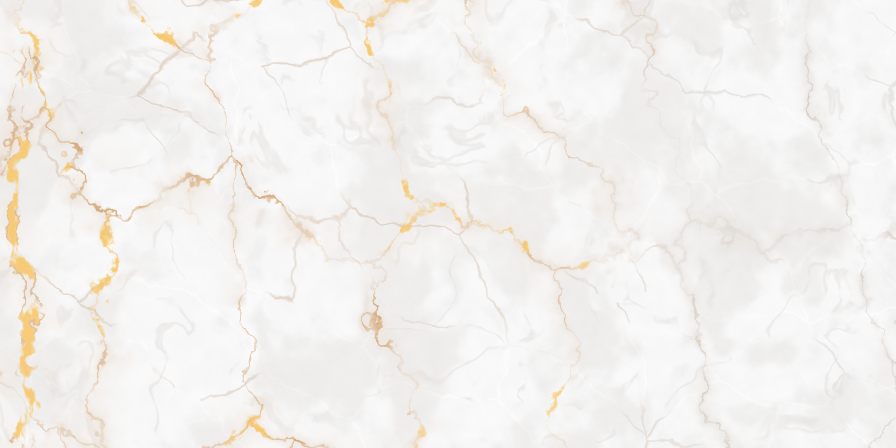
Reproduce this texture procedurally as a Shadertoy shader.

```glsl
#define CELL_SCALE vec2(2.9, 1.9)
#define WARP 0.26
#define JAG 0.085
#define VEIN_WIDTH 0.0011
#define WHITE vec3(0.972, 0.972, 0.973)
#define CLOUD vec3(0.936, 0.932, 0.928)
#define BEIGE vec3(0.925, 0.88, 0.835)
#define GREY vec3(0.83, 0.81, 0.79)
#define BROWN vec3(0.79, 0.59, 0.40)
#define GOLD vec3(0.97, 0.77, 0.39)

float hash(vec2 p) {
    vec3 q = fract(p.xyx * 0.1031);
    q += dot(q, q.yzx + 33.33);
    return fract((q.x + q.y) * q.z);
}

vec2 cellPoint(vec2 cell) {
    return 0.1 + 0.8 * vec2(hash(cell + 7.3), hash(cell + 51.7));
}

float noise(vec2 p) {
    vec2 i = floor(p), f = fract(p);
    f = f * f * (3.0 - 2.0 * f);
    return mix(mix(hash(i), hash(i + vec2(1, 0)), f.x),
               mix(hash(i + vec2(0, 1)), hash(i + vec2(1, 1)), f.x), f.y);
}

float fbm(vec2 p) {
    float sum = 0.0, amp = 0.516;
    for (int i = 0; i < 5; i++) {
        sum += amp * noise(p);
        p = mat2(1.6, 1.2, -1.2, 1.6) * p + 19.7;
        amp *= 0.5;
    }
    return sum;
}

vec2 fbm2(vec2 p) {
    return vec2(fbm(p), fbm(p + 43.1)) - 0.5;
}

// x: distance to the nearest cell border, y: random value of that border
vec2 cellBorder(vec2 p) {
    vec2 base = floor(p), f = fract(p), nearCell, nearVec;
    float best = 9.0;
    for (int y = -1; y <= 1; y++)
    for (int x = -1; x <= 1; x++) {
        vec2 g = vec2(x, y), r = g + cellPoint(base + g) - f;
        if (dot(r, r) < best) { best = dot(r, r); nearCell = g; nearVec = r; }
    }
    vec2 border = vec2(9.0, 0.0);
    for (int y = -2; y <= 2; y++)
    for (int x = -2; x <= 2; x++) {
        vec2 g = nearCell + vec2(x, y), r = g + cellPoint(base + g) - f;
        vec2 across = r - nearVec;
        if (dot(across, across) < 1e-5) continue;
        float d = dot(0.5 * (nearVec + r), normalize(across));
        if (d < border.x) border = vec2(d, hash(2.0 * base + nearCell + g + 90.0));
    }
    return border;
}

float stroke(float d, float width, float soft) {
    return 1.0 - smoothstep(width, width + soft, d);
}

void mainImage(out vec4 fragColor, in vec2 fragCoord) {
    vec2 p = fragCoord / iResolution.y;
    float px = 1.0 / iResolution.y;
    vec2 bend = fbm2(p * 2.6 + 3.0), jag = fbm2(p * 21.0);
    vec2 q = p + WARP * bend + JAG * jag;
    float leftness = 1.0 - smoothstep(1.2, 1.6, p.x);
    float stain = fbm(p * 14.0 + 5.0);
    float speck = fbm(p * 34.0 + 9.0);

    // milky ground: mottled clouds and faint grain
    float clouds = 0.62 * fbm(p * vec2(5.5, 4.5) + 2.0 * bend + 8.0) + 0.38 * stain;
    vec3 col = mix(CLOUD, WHITE, smoothstep(0.37, 0.53, clouds));
    col += 0.025 * (speck - 0.5);

    // smoky filaments
    float ridge = abs(fbm(p * vec2(6.0, 4.5) + 3.0 * bend + 64.0) - 0.5);
    float smoke = stroke(ridge, 0.0, 0.035) * smoothstep(0.42, 0.6, stain);
    col = mix(col, GREY, 0.3 * smoke);

    // hairline cracks, grey and translucent white
    vec2 slanted = mat2(0.8, 0.6, -0.6, 0.8) * (p + 0.14 * bend + 0.04 * jag);
    vec2 crack = cellBorder(slanted * vec2(3.4, 6.0) + 30.0);
    float crackLine = stroke(crack.x / 4.6, 0.0002, 0.0025 + px);
    float crackFade = smoothstep(0.42, 0.62, fbm(p * 6.0 + 60.0));
    vec3 crackColor = mix(GREY, BROWN, 0.6 * leftness * crack.y);
    col = mix(col, crackColor, 0.45 * crackLine * crackFade * step(0.3, crack.y));
    col += 0.014 * crackLine * (1.0 - crackFade);

    // main veins: stained halo, broken brown line, gold flecks
    vec2 vein = cellBorder(q * CELL_SCALE + vec2(q.y * 0.8, 0.0) + 12.0);
    float d = vein.x / 2.3;
    float presence = smoothstep(0.38, 0.6, fbm(p * 5.0 + 21.0)) * mix(0.4, 1.0, vein.y);
    float rich = smoothstep(0.50, 0.66, fbm(p * vec2(9.0, 6.0) + 77.0)) * leftness;
    float halo = exp(-d * 42.0) * smoothstep(0.38, 0.62, stain);
    col = mix(col, mix(CLOUD - 0.05, BEIGE, 0.35 + 0.6 * leftness), 0.8 * halo);
    float line = stroke(d, VEIN_WIDTH * 2.0 * stain, 0.0022 + px);
    float broken = smoothstep(0.34, 0.56, speck);
    vec3 lineColor = mix(GREY, mix(BROWN, GOLD, 0.15 + 0.7 * rich), 0.15 + 0.85 * leftness);
    col = mix(col, lineColor, line * (0.12 + 0.7 * presence * mix(0.4, 1.0, broken)));
    float fleck = stroke(d, 0.014 * rich * stain, 0.009) * rich;
    col = mix(col, GOLD, 0.85 * fleck * smoothstep(0.48, 0.6, speck));

    // upright broken gold seam near the left side
    float axis = 0.05 + 0.014 * sin(p.y * 9.0) + 0.06 * bend.x + 0.09 * jag.x;
    float seam = abs(p.x - axis);
    float flakes = fbm(p * vec2(34.0, 12.0) + 31.0);
    col = mix(col, BEIGE, 0.6 * exp(-seam * 26.0) * smoothstep(0.34, 0.6, stain));
    float rim = stroke(abs(seam - 0.012), 0.0003, 0.0025 + px);
    col = mix(col, BROWN, 0.55 * rim * smoothstep(0.42, 0.56, stain));
    col = mix(col, GOLD, 0.85 * stroke(seam, 0.005, 0.012) * smoothstep(0.49, 0.6, flakes));

    fragColor = vec4(clamp(col, 0.0, 1.0), 1.0);
}
```
